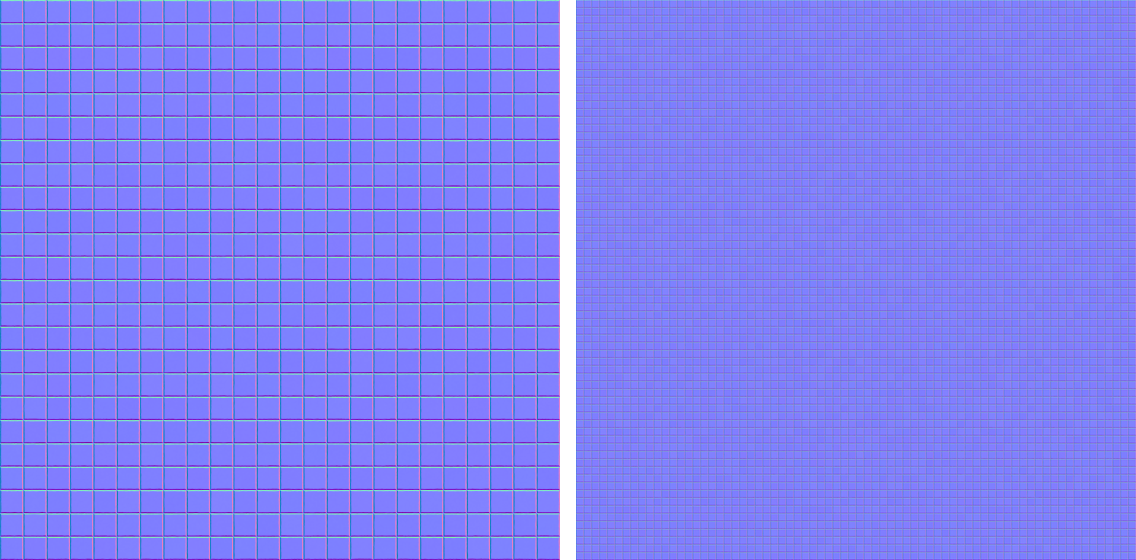
Left, the tile; right, the same tile 3 across and 3 down.
Write a Shadertoy shader that draws this texture map.

```glsl
// Tangent-space normal map of a 24 by 24 grid of square tiles with narrow joints.
// Each tile is a rounded box whose distance field gives a steep, slightly chipped
// bevel; faces lean a little per tile. Normals are averaged over each pixel.

const float TILES = 24.0;

float hash(vec2 p) {
    vec3 q = fract(p.xyx * vec3(0.1031, 0.1030, 0.0973));
    q += dot(q, q.yzx + 33.33);
    return fract((q.x + q.y) * q.z);
}

// Value noise in 0..1 whose lattice wraps after the given period.
float wrappedNoise(vec2 p, float period) {
    vec2 cell = floor(p);
    vec2 f = fract(p);
    f = f * f * (3.0 - 2.0 * f);
    vec2 a = mod(cell, period);
    vec2 b = mod(cell + 1.0, period);
    return mix(mix(hash(a), hash(vec2(b.x, a.y)), f.x),
               mix(hash(vec2(a.x, b.y)), hash(b), f.x), f.y);
}

vec3 tileNormal(vec2 uv) {
    vec2 grid = uv * TILES;
    vec2 id = mod(floor(grid), TILES);
    vec2 random = vec2(hash(id + 3.7), hash(id + 51.3)) - 0.5;
    float wear = wrappedNoise(grid * 5.0, TILES * 5.0);
    float grain = wrappedNoise(grid * 16.0, TILES * 16.0) - 0.5;

    // Rounded box, with its centre and outline varied a little
    vec2 p = fract(grid) - 0.5 - random * 0.006;
    vec2 q = abs(p) - 0.453;
    float d = length(max(q, 0.0)) + min(max(q.x, q.y), 0.0) - 0.04;
    d += (wear - 0.5) * 0.009 + grain * 0.008;

    // Outward direction of the nearest edge, rounded at the corners
    vec2 outward = q.x > q.y ? vec2(1.0, 0.0) : vec2(0.0, 1.0);
    if (min(q.x, q.y) > 0.0) outward = normalize(q);
    outward *= sign(p);

    // Flat face, steep bevel, and a joint that is almost a sharp groove
    float bevel = smoothstep(-0.053, -0.036, d) * (1.0 - smoothstep(-0.004, 0.006, d));
    float steepness = mix(0.86, 1.0, wear);
    vec2 slope = random * 0.055 + grain * vec2(0.012, 0.018);
    slope = mix(slope, outward * vec2(0.93, 0.97) * steepness, bevel);
    return vec3(slope, sqrt(max(1.0 - dot(slope, slope), 0.0)));
}

void mainImage(out vec4 fragColor, in vec2 fragCoord) {
    // Average a 4 by 4 block of samples inside the pixel
    vec3 normal = vec3(0.0);
    for (int j = 0; j < 4; j++) {
        for (int i = 0; i < 4; i++) {
            vec2 offset = (vec2(i, j) + 0.5) / 4.0 - 0.5;
            normal += tileNormal((fragCoord + offset) / iResolution.xy);
        }
    }
    fragColor = vec4(normal / 16.0 * 0.5 + 0.5, 1.0);
}
```
